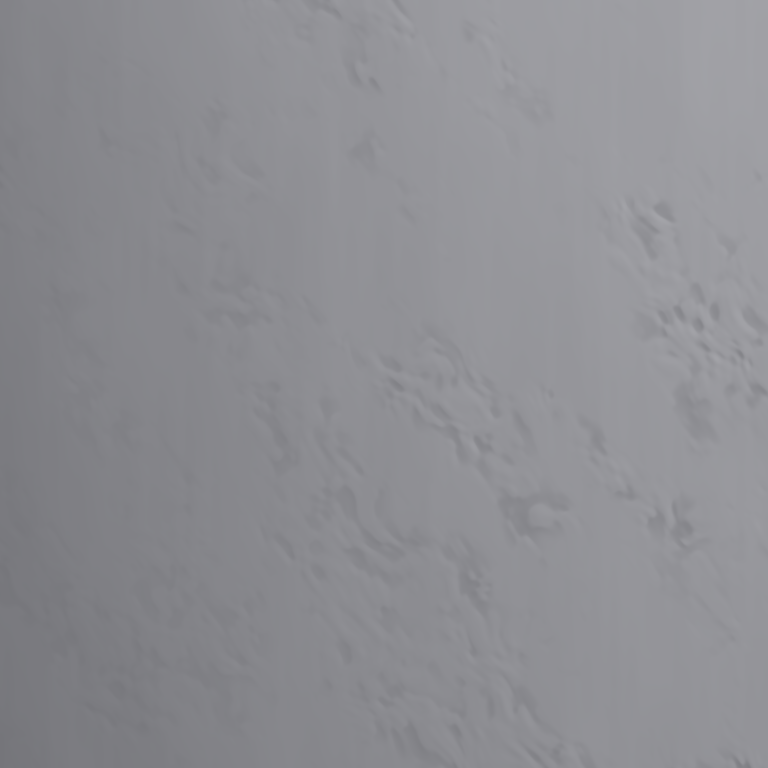
Give the GLSL for this texture, as a WebGL 1 fragment shader.

```glsl
precision highp float;
// Soft grey plaster wall with faint slanted bands of small dents, lit from the upper right.
uniform vec2 u_resolution;

#define BASE_LEVEL 0.489
#define DENT_SCALE 44.0
#define DENT_DEPTH 0.050
#define RELIEF 0.085
#define BAND_SCALE 5.0
#define MOTTLE 0.014
#define BRUSH 0.006
#define SEAM_X 0.435
#define SEAM_LIGHT 0.005

const vec2 SLOPE = vec2(0.56, -0.83);
const vec3 COOL_TINT = vec3(-0.001, 0.0, 0.019);

float hash(vec2 cell) {
  vec3 q = fract(vec3(cell.xyx) * 0.1031);
  q += dot(q, q.yzx + 33.33);
  return fract((q.x + q.y) * q.z);
}

float noise(vec2 p) {
  vec2 cell = floor(p);
  vec2 f = fract(p);
  f = f * f * f * (f * (f * 6.0 - 15.0) + 10.0);
  float low = mix(hash(cell), hash(cell + vec2(1.0, 0.0)), f.x);
  float high = mix(hash(cell + vec2(0.0, 1.0)), hash(cell + 1.0), f.x);
  return mix(low, high, f.y);
}

float fbm(vec2 p) {
  float sum = 0.0;
  float weight = 0.53;
  for (int i = 0; i < 4; i++) {
    sum += weight * noise(p);
    p = mat2(0.8, 0.6, -0.6, 0.8) * p * 2.03 + 17.3;
    weight *= 0.5;
  }
  return sum;
}

// Coordinates along and across the slanted bands.
vec2 slant(vec2 p) {
  return vec2(dot(p, SLOPE), dot(p, vec2(-SLOPE.y, SLOPE.x)));
}

// Surface height: small grains drawn out along the slope.
float height(vec2 p) {
  vec2 warp = vec2(noise(p * 19.0), noise(p * 19.0 + 41.0)) - 0.5;
  vec2 s = slant(p + warp * 0.022) * DENT_SCALE * vec2(0.75, 1.35);
  return 0.65 * noise(s + 80.0) + 0.35 * noise(s * 1.9 + 130.0);
}

// Where the surface is rough: broken slanted bands, stronger to the right.
float roughness(vec2 p) {
  vec2 s = slant(p) * BAND_SCALE;
  float bands = fbm(s * vec2(0.65, 2.1) + 23.0);
  float patches = noise(p * 21.0 + 9.0);
  float amount = smoothstep(0.43, 0.68, bands + 0.22 * (patches - 0.5));
  return amount * mix(0.22, 1.0, smoothstep(0.1, 0.95, p.x + 0.2 * (p.y - 0.5)));
}

void main() {
  vec2 p = gl_FragCoord.xy / u_resolution;

  // Broad light falling off to the left and the bottom.
  float level = BASE_LEVEL + 0.190 * p.x - 0.075 * p.x * p.x;
  level += 0.055 * (p.y - 0.5);

  // Cloudy mottling and faint vertical brushing.
  level += MOTTLE * (fbm(slant(p) * vec2(5.0, 11.0) + 3.0) - 0.5);
  level += BRUSH * (noise(p * vec2(85.0, 9.0)) - 0.5);
  level += BRUSH * (noise(p * vec2(24.0, 2.0) + 60.0) - 0.5);

  // Dents with a shaded side and a lighter rim.
  float rough = roughness(p);
  float h = height(p);
  float facing = h - height(p + vec2(0.0035, 0.0045));
  float dent = 1.0 - smoothstep(0.22, 0.50, h);
  level += rough * (RELIEF * facing - DENT_DEPTH * dent);

  // Soft vertical seam.
  float seam = (p.x - SEAM_X) / 0.009;
  level += SEAM_LIGHT * exp(-seam * seam) * smoothstep(0.0, 0.5, p.y);

  gl_FragColor = vec4(vec3(level) + COOL_TINT, 1.0);
}
```
